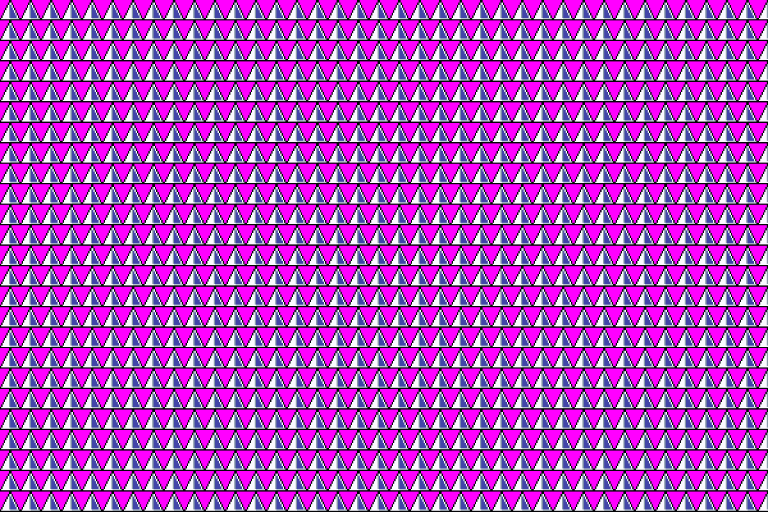
Give the GLSL for this pattern, as a WebGL 2 fragment shader.

```glsl
#version 300 es
precision highp float;
// Rows of small two-sided pyramids on magenta, each with a black outline.
// Every tile is a 16 by 16 grid of steps, coloured by its distance from the
// tile's centre line; edges are smoothed by averaging samples per pixel.

uniform vec2 u_resolution;
out vec4 fragColor;

const vec2 REPEATS = vec2(37.5, 25.0);   // tiles across and down
const float STEPS = 16.0;                // grid steps along a tile side
const float ROWS_PER_STEP = 2.0;         // steepness of the sloping sides
const float OUTLINE_WIDTH = 1.0;         // in grid steps
const float RIM_WIDTH = 1.0;             // bright rim on the shaded side
const float RIDGE_WIDTH = 1.0;           // grey line between the two faces
const int SAMPLES = 5;                   // samples along a pixel side
const float FOOTPRINT = 0.85;            // sampled part of a pixel

const vec3 MAGENTA = vec3(1.0, 0.0, 1.0);
const vec3 BLACK = vec3(0.02, 0.02, 0.03);
const vec3 LIT_FACE = vec3(0.98, 0.98, 1.0);
const vec3 SHADED_FACE = vec3(0.26, 0.27, 0.66);
const vec3 RIDGE = vec3(0.54, 0.61, 0.66);
const vec3 FOOT = vec3(0.72, 0.77, 0.82);

// Colour of one tile; uv runs from its top left corner, y downward.
vec3 pyramidTile(vec2 uv) {
  vec2 cell = floor(uv * STEPS);
  float side = cell.x + 0.5 - 0.5 * STEPS;
  float halfWidth = floor(cell.y / ROWS_PER_STEP) + 1.0;
  float inset = halfWidth - abs(side);
  float rowsAboveBase = STEPS - 1.0 - cell.y;

  // Background, then outline and base line
  if (inset < 0.0) return MAGENTA;
  if (inset < OUTLINE_WIDTH || rowsAboveBase < OUTLINE_WIDTH) return BLACK;

  // Foot, rim and the two faces with the ridge between them
  if (rowsAboveBase < OUTLINE_WIDTH + 1.0) return side < 0.0 ? LIT_FACE : FOOT;
  if (side > 0.0 && inset < OUTLINE_WIDTH + RIM_WIDTH) return LIT_FACE;
  if (side > 0.0) return SHADED_FACE;
  return side > -RIDGE_WIDTH ? RIDGE : LIT_FACE;
}

void main() {
  vec3 sum = vec3(0.0);

  // Average a small grid of samples inside the pixel
  for (int j = 0; j < SAMPLES; j++) {
    for (int i = 0; i < SAMPLES; i++) {
      vec2 offset = (vec2(i, j) + 0.5) / float(SAMPLES) - 0.5;
      vec2 uv = (gl_FragCoord.xy + offset * FOOTPRINT) / u_resolution;
      uv.y = 1.0 - uv.y;
      sum += pyramidTile(fract(uv * REPEATS));
    }
  }
  fragColor = vec4(sum / float(SAMPLES * SAMPLES), 1.0);
}
```
